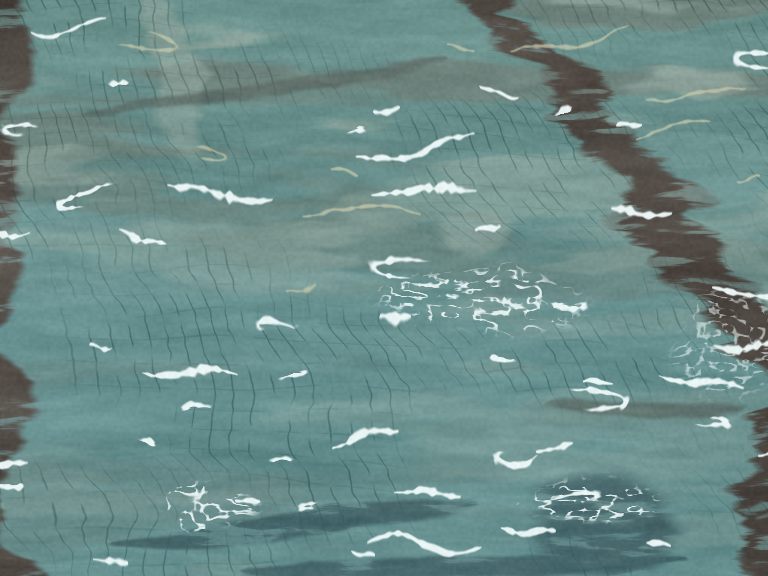
Give the GLSL for this texture, as a WebGL 2 fragment shader.

```glsl
#version 300 es
precision highp float;
uniform vec2 u_resolution;
out vec4 fragColor;
#define WATER vec3(0.395, 0.56, 0.56)
#define PALE vec3(0.57, 0.655, 0.62)
#define MURK vec3(0.43, 0.49, 0.46)
#define SHADOW vec3(0.24, 0.36, 0.38)
#define LANE vec3(0.30, 0.26, 0.24)
#define CREAM vec3(0.80, 0.80, 0.68)
#define GLINT vec3(0.93, 0.97, 0.97)
#define TILE 0.034
#define GLINT_WIDTH 0.0048
#define GLINT_COLS 6
#define GLINT_ROWS 12

float hash(vec2 p) {
  vec3 q = fract(p.xyx * 0.1031);
  q += dot(q, q.yzx + 33.33);
  return fract((q.x + q.y) * q.z);
}
float noise(vec2 p) {
  vec2 i = floor(p), f = fract(p);
  f = f * f * (3.0 - 2.0 * f);
  return mix(mix(hash(i), hash(i + vec2(1, 0)), f.x),
             mix(hash(i + vec2(0, 1)), hash(i + vec2(1, 1)), f.x), f.y);
}
float fbm(vec2 p) {
  float sum = 0.0, amp = 0.533;
  for (int i = 0; i < 4; i++, amp *= 0.5) {
    sum += amp * noise(p);
    p = p * 2.03 + 17.3;
  }
  return sum;
}
// Soft tapered streak from a to b
float streak(vec2 p, vec2 a, vec2 b, float halfWidth) {
  vec2 ab = b - a;
  float t = clamp(dot(p - a, ab) / dot(ab, ab), 0.0, 1.0);
  return 1.0 - smoothstep(-0.004, 0.006, length(p - a - ab * t) - halfWidth * sqrt(4.0 * t * (1.0 - t)));
}
float blob(vec2 p, vec2 center, vec2 radius) {
  return 1.0 - smoothstep(0.7, 1.1, length((p - center) / radius));
}
// Thin, broken tile joints seen through the surface
float tileLines(vec2 p, float px) {
  vec2 g = p + vec2(0.15 * p.y, 0.06 * p.x);
  g += 0.06 * vec2(noise(p * vec2(4, 9)), noise(p * vec2(5, 6) + 40.0));
  g.x += 0.016 * noise(p * vec2(7, 28)) + 0.005 * noise(p * vec2(20, 70));
  vec2 size = TILE * mix(1.1, 0.75, p.y) * vec2(1, 1.4);
  vec2 line = 1.0 - smoothstep(vec2(0), vec2(0.001 + px), abs(fract(g / size) - 0.5) * size);
  float shown = smoothstep(0.25, 0.75, noise(p * vec2(5, 8) + 9.0)) * smoothstep(0.15, 0.6, noise(p * vec2(28, 36)));
  return max(line.x, 0.35 * line.y) * shown;
}
// Broken bright filaments inside an ellipse
float sparkle(vec2 p, vec2 center, vec2 radius) {
  float ridge = abs(noise(p * vec2(42, 85)) - 0.5) + 0.45 * abs(noise(p * vec2(95, 150) + 5.0) - 0.5);
  return blob(p, center, radius) * (1.0 - smoothstep(0.06, 0.2, ridge));
}
// One reflected highlight: an open flat loop or a wavy stroke, beaded along x
float glint(vec2 q, float len, float seed, float width, float px) {
  float d, fade;
  if (hash(vec2(seed, 3)) < 0.3) {
    vec2 r = len * vec2(0.62, 0.17), n = q / r;
    float k = max(length(n), 0.01), turn = 6.2832 * hash(vec2(seed, 4));
    d = abs(k - 1.0) * k / max(length(q / (r * r)), 0.01);
    fade = smoothstep(-0.5, 0.6, dot(n / k, vec2(cos(turn), sin(turn))));
  } else {
    float freq = 3.0 / len, amp = len * mix(0.02, 0.13, hash(vec2(seed, 5)));
    float phase = freq * q.x + 6.2832 * hash(vec2(seed, 6)), slope = amp * freq * cos(phase);
    d = abs(q.y - amp * sin(phase)) / sqrt(1.0 + slope * slope);
    fade = sqrt(max(1.0 - q.x * q.x / (len * len), 0.0));
  }
  float w = width * fade * (0.15 + 1.35 * noise(vec2(q.x * 110.0, seed)));
  return (1.0 - smoothstep(w - px, w + px + 0.0015, d)) * smoothstep(0.0, 0.3, fade);
}
void main() {
  vec2 p = gl_FragCoord.xy / u_resolution.y;
  float px = 1.0 / u_resolution.y;
  vec2 w = p + vec2(0.14, 0.035) * (vec2(fbm(p * vec2(3, 15)), fbm(p * vec2(5, 11) + 30.0)) - 0.5);
  // Water body, greyer and more streaked toward the top
  float high = smoothstep(0.3, 0.95, p.y), swell = fbm(w * vec2(2.2, 10) + 3.0) - 0.5;
  float fine = fbm(w * vec2(11, 65) + 7.0) - 0.5;
  vec3 col = WATER + 0.1 * swell + high * vec3(0.02, 0.005, -0.01);
  col = mix(col, MURK, smoothstep(0.53, 0.66, fbm(w * vec2(1.8, 14) + 50.0)) * mix(0.2, 0.75, high));
  col = mix(col, PALE, smoothstep(0.56, 0.68, fbm(w * vec2(2.5, 14) + 80.0)) * mix(0.25, 0.75, high));
  float pale = max(blob(w, vec2(0.31, 0.88), vec2(0.045, 0.17)), blob(w, vec2(0.84, 0.6), vec2(0.08, 0.045)));
  col = mix(col, PALE, 0.6 * pale) - 0.12 * tileLines(p, px);
  // Dark lanes and floating shadows, cut by thin reflections
  float laneX = min(0.87 + 0.78 * (1.0 - p.y), 1.39);
  float lane = 1.0 - smoothstep(-0.012, 0.012, abs(w.x - laneX) - mix(0.08, 0.04, p.y) - 0.08 * fine);
  lane = max(lane, 1.0 - smoothstep(-0.01, 0.012, w.x - 0.055 * noise(vec2(1.5, p.y * 7.0))));
  col = mix(col, LANE + 0.2 * swell, lane * (0.92 - 0.6 * smoothstep(0.08, 0.22, fine)));
  float murk = max(streak(w, vec2(0.15, 0.8), vec2(0.8, 0.89), 0.01), streak(w, vec2(0.95, 0.3), vec2(1.3, 0.29), 0.012));
  col = mix(col, vec3(0.34, 0.38, 0.36), 0.6 * murk);
  float shade = max(streak(w, vec2(0.2, 0.05), vec2(0.85, 0.13), 0.022), streak(w, vec2(0.45, 0.01), vec2(1.2, 0.03), 0.016));
  shade = max(shade, blob(w, vec2(1.06, 0.09), vec2(0.14, 0.1)));
  col = mix(col, SHADOW + 0.1 * swell, shade * (0.8 - 0.5 * smoothstep(0.06, 0.2, fine)));
  col += 0.1 * fine;
  // Scattered highlights, warm and thin above, white and thick below
  vec2 bent = p + 0.03 * (vec2(noise(p * vec2(11, 16)), noise(p * vec2(9, 13) + 60.0)) - 0.5);
  bent.y += 0.006 * (noise(p * vec2(45, 30)) - 0.5);
  for (int i = 0; i < GLINT_COLS * GLINT_ROWS; i++) {
    float seed = float(i) + 11.0;
    vec2 cell = vec2(i % GLINT_COLS, i / GLINT_COLS) + vec2(hash(vec2(seed, 1)), hash(vec2(seed, 2)));
    vec2 center = cell / vec2(GLINT_COLS, GLINT_ROWS) * vec2(1.36, 0.96);
    float tilt = 0.4 * (hash(vec2(seed, 7)) - 0.4), size = hash(vec2(seed, 8));
    float len = mix(0.018, 0.12, size * size);
    float warm = step(0.45, center.y) * step(0.5, hash(vec2(seed, 9)));
    vec2 q = mat2(cos(tilt), -sin(tilt), sin(tilt), cos(tilt)) * (bent - center);
    float width = GLINT_WIDTH * mix(1.0, 0.5, max(warm, smoothstep(0.75, 1.0, center.y)));
    float light = glint(q, len, seed, width, px) * step(hash(vec2(seed, 10)), 0.85);
    col = mix(col, mix(GLINT, CREAM, warm), light * mix(0.97, 0.7, warm));
  }
  // Splashes
  float foam = max(sparkle(bent, vec2(0.83, 0.48), vec2(0.19, 0.06)), sparkle(bent, vec2(0.37, 0.12), vec2(0.09, 0.04)));
  foam = max(foam, sparkle(bent, vec2(1.03, 0.13), vec2(0.12, 0.05)));
  foam = max(foam, 0.6 * sparkle(bent, vec2(1.27, 0.4), vec2(0.1, 0.1)));
  col = mix(col, GLINT, 0.92 * foam) + 0.03 * (noise(p * 190.0) - 0.5);
  fragColor = vec4(clamp(col, 0.0, 1.0), 1.0);
}
```
